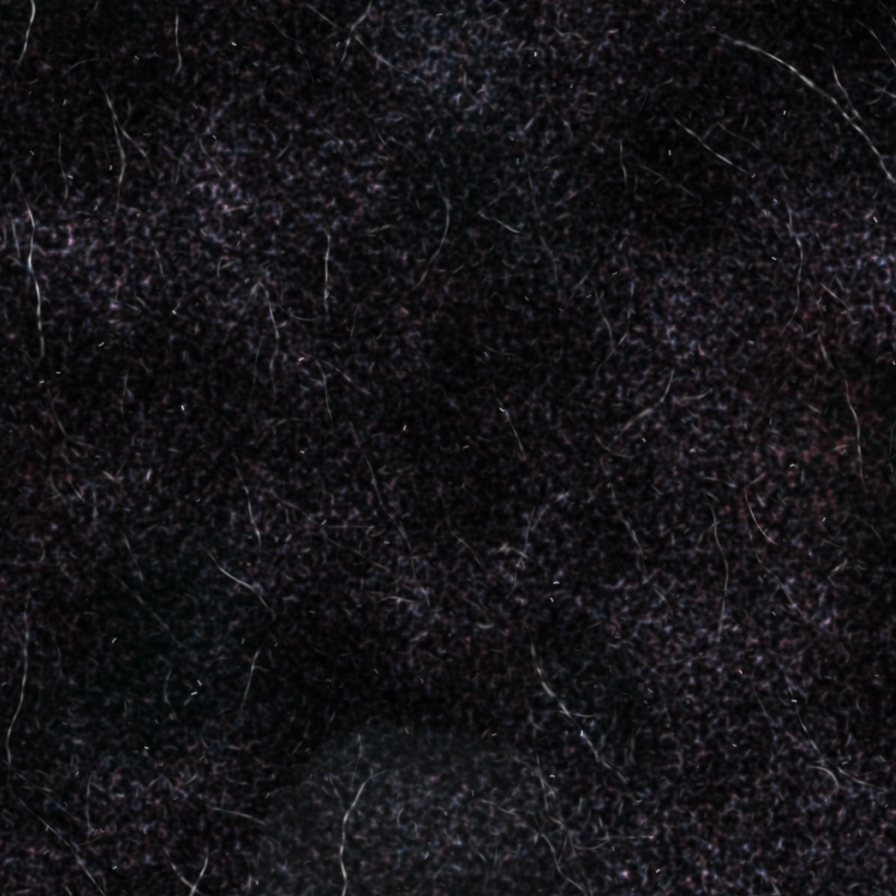
Give the GLSL for this texture, as a three.js fragment shader.

```glsl
varying vec2 vUv;

const vec3 STONE = vec3(0.057, 0.050, 0.063);
const vec3 RUST = vec3(0.075, 0.016, 0.004);
const vec3 TEAL = vec3(-0.004, 0.012, 0.010);
const vec3 HAZE = vec3(0.040, 0.050, 0.053);
const vec3 VEIN = vec3(0.56, 0.56, 0.57);
const float COARSE_GRAIN = 85.0;
const float FINE_GRAIN = 150.0;
const float GRAIN_CONTRAST = 1.75;
const float CLOUD_CONTRAST = 1.25;
const float WARP = 0.03;
const float VEIN_WIDTH = 0.0019;
const float BEND = 0.7;
const vec2 VEIN_ANGLES = vec2(-2.2, -0.2);
const vec2 FLECK_ANGLES = vec2(-2.6, 0.5);
const vec2 HAZE_CENTRE = vec2(0.48, -0.04);
const vec2 HAZE_RADII = vec2(0.23, 0.24);
const vec2 RUST_CENTRE = vec2(0.95, 0.49);
const mat2 GRAIN_TURN = mat2(0.8, 0.6, -0.6, 0.8);

vec2 hash2(vec2 p) {
  vec3 q = fract(p.xyx * vec3(0.1031, 0.1030, 0.0973));
  q += dot(q, q.yzx + 33.33);
  return fract((q.xx + q.yz) * q.zy);
}

float corner(vec2 cell, vec2 offset) {
  float angle = 6.2832 * hash2(cell).x;
  return dot(vec2(cos(angle), sin(angle)), offset);
}

float gradientNoise(vec2 p) {
  vec2 i = floor(p);
  vec2 f = p - i;
  vec2 s = f * f * f * (f * (f * 6.0 - 15.0) + 10.0);
  vec2 e = vec2(1.0, 0.0);
  float low = mix(corner(i, f), corner(i + e, f - e), s.x);
  float high = mix(corner(i + e.yx, f - e.yx), corner(i + 1.0, f - 1.0), s.x);
  return mix(low, high, s.y);
}

// One bent, tapered stroke per grid cell, with random direction and strength
float fibres(vec2 uv, float cells, vec2 halfLength, vec2 angles, float seed) {
  vec2 p = uv * cells;
  vec2 cell = floor(p);
  float light = 0.0;
  for (int j = -1; j <= 1; j++) {
    for (int i = -1; i <= 1; i++) {
      vec2 id = cell + vec2(float(i), float(j));
      vec2 form = hash2(id + seed + 17.3);
      vec2 look = hash2(id + seed + 41.7);
      float angle = mix(angles.x, angles.y, form.x);
      vec2 along = vec2(cos(angle), sin(angle));
      vec2 q = p - id - hash2(id + seed);
      q = vec2(dot(q, along), dot(q, vec2(-along.y, along.x)));
      float reach = mix(halfLength.x, halfLength.y, form.y);
      float t = q.x / reach;
      float across = (q.y + (look.y - 0.5) * BEND * t * t * reach) / (VEIN_WIDTH * cells);
      float taper = 1.0 - smoothstep(0.3, 1.0, abs(t));
      light = max(light, look.x * look.x * taper * exp(-across * across));
    }
  }
  return light;
}

void main() {
  vec2 uv = vUv;
  vec2 drift = vec2(gradientNoise(uv * 6.0 + 3.7), gradientNoise(uv * 6.0 + 51.2));
  vec2 ripple = vec2(gradientNoise(uv * 26.0 + 9.1), gradientNoise(uv * 26.0 + 73.4));
  vec2 warped = uv + WARP * (drift + 0.3 * ripple);

  // Grainy black ground with broad and middling clouds
  float cloud = gradientNoise(uv * vec2(2.6, 4.2) + 12.4) + 0.6 * gradientNoise(uv * 8.0 + 31.6);
  float mottle = gradientNoise(uv * 24.0 + 62.5);
  vec2 turned = GRAIN_TURN * uv;
  float coarse = gradientNoise(turned * COARSE_GRAIN + 40.3);
  float grain = coarse + 0.85 * gradientNoise(uv * FINE_GRAIN + 7.7) + 0.35 * mottle;
  vec3 color = STONE * exp(GRAIN_CONTRAST * grain + CLOUD_CONTRAST * cloud);

  // Faint colour stains and coloured grain
  vec2 stain = (uv + 0.06 * drift - RUST_CENTRE) * vec2(8.0, 10.0);
  float rust = exp(-dot(stain, stain)) * (0.7 + 1.2 * mottle);
  rust += 0.35 * smoothstep(0.2, 0.6, gradientNoise(uv * 5.0 + 84.2));
  color += RUST * rust * (0.6 + 1.2 * coarse);
  color += TEAL * smoothstep(0.0, 0.5, gradientNoise(uv * 3.5 + 22.8));
  color *= 1.0 + vec3(0.3, -0.12, -0.2) * gradientNoise(uv * 60.0 + 15.5);

  // Smoky dome rising from the lower edge
  vec2 dome = (uv + 0.03 * drift - HAZE_CENTRE) / HAZE_RADII;
  float haze = 1.0 - smoothstep(0.92, 1.02, length(dome));
  haze *= 1.0 - 0.6 * smoothstep(0.2, 1.0, dome.x);
  color += HAZE * haze * (0.9 + 0.4 * coarse);

  // Long broken veins and shorter threads
  float beads = 0.2 + 0.9 * smoothstep(-0.3, 0.4, gradientNoise(turned * 80.0 + 4.3));
  float crowd = 0.5 + 0.5 * smoothstep(-0.3, 0.3, cloud);
  float veins = fibres(warped, 5.0, vec2(0.3, 0.85), VEIN_ANGLES, 5.0);
  veins = max(veins, fibres(warped + 0.37, 6.0, vec2(0.3, 0.8), VEIN_ANGLES, 131.0) * 0.9);
  veins = max(veins, fibres(warped + 0.71, 9.0, vec2(0.2, 0.8), VEIN_ANGLES, 719.0) * 0.7);
  float threads = fibres(warped, 16.0, vec2(0.2, 0.7), FLECK_ANGLES, 263.0) * 0.6;

  // Short flecks in two sizes and rare round specks
  float flecks = fibres(uv, 38.0, vec2(0.12, 0.5), FLECK_ANGLES, 397.0) * 0.55;
  flecks = max(flecks, fibres(uv + 0.13, 60.0, vec2(0.15, 0.45), FLECK_ANGLES, 863.0) * 0.36);
  float specks = pow(fibres(uv, 18.0, vec2(0.07, 0.11), FLECK_ANGLES, 541.0), 2.0);
  float light = max(veins, threads * crowd) * beads;
  light += flecks * crowd * (0.4 + 0.6 * beads) + specks;
  color += VEIN * light;

  gl_FragColor = vec4(clamp(color, 0.0, 1.0), 1.0);
}
```
